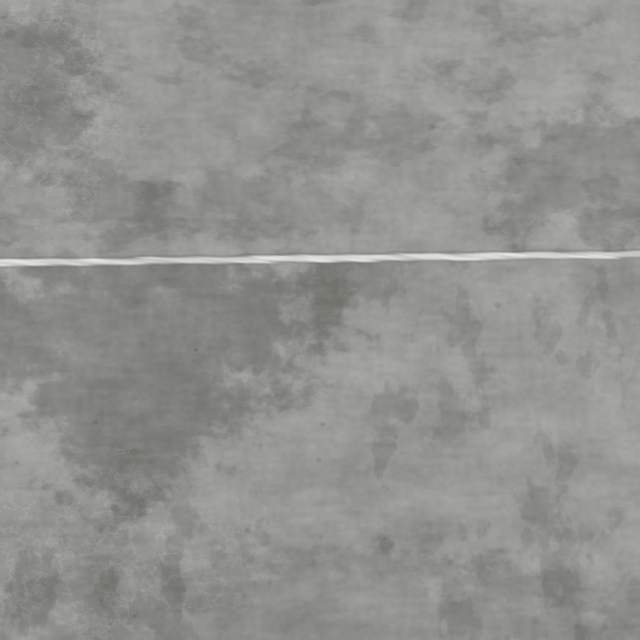
Reproduce this texture procedurally as a WebGL 1 fragment shader.

```glsl
precision highp float;
// Two mottled grey concrete slabs stacked with one slightly tilted pale grout line.
uniform vec2 u_resolution;

const vec3 SHADOW = vec3(0.445, 0.450, 0.428);
const vec3 HIGHLIGHT = vec3(0.688, 0.692, 0.682);
const vec3 GROUT = vec3(0.85, 0.86, 0.85);
const float GROUT_HALF = 0.0052;

vec2 hash2(vec2 p) {
  vec3 q = fract(p.xyx * vec3(0.1031, 0.1030, 0.0973));
  q += dot(q, q.yzx + 33.33);
  return fract((q.xx + q.yz) * q.zy);
}

// Smooth cellular noise: random cell values blended by distance to their points
float cellNoise(vec2 p) {
  vec2 cell = floor(p);
  vec2 f = fract(p);
  float total = 0.0;
  float weights = 0.0;
  for (int j = -1; j <= 1; j++) {
    for (int i = -1; i <= 1; i++) {
      vec2 g = vec2(float(i), float(j));
      vec2 h = hash2(cell + g + 40.0);
      vec2 d = g + 0.2 + 0.6 * h - f;
      float w = exp(-6.0 * dot(d, d));
      total += w * fract(h.x * 7.13 + h.y * 5.71);
      weights += w;
    }
  }
  return total / weights;
}

// Layered cellular noise, centred on zero
float mottle(vec2 p) {
  float sum = 0.0;
  float amp = 0.5;
  for (int i = 0; i < 5; i++) {
    sum += amp * (cellNoise(p) - 0.5);
    p = mat2(1.6, 1.2, -1.2, 1.6) * p + 5.3;
    amp *= 0.62;
  }
  return sum;
}

// Ragged elliptical stain, 1 inside and 0 outside
float stain(vec2 p, vec2 centre, vec2 radius, float ragged) {
  return 1.0 - smoothstep(0.7, 1.2, length((p - centre) / radius) + ragged);
}

// Sparse small dark pits, at most one per grid cell
float pits(vec2 p, float count, float density) {
  vec2 cell = floor(p * count);
  vec2 h = hash2(cell + 91.0);
  vec2 d = fract(p * count) - 0.3 - 0.4 * h;
  float radius = mix(0.06, 0.14, h.y);
  float chosen = step(1.0 - density, hash2(cell + 17.0).x);
  return chosen * (1.0 - smoothstep(radius * 0.2, radius, length(d * vec2(0.8, 1.0))));
}

// Thin pale ridges of scuffed plaster
float scuffs(vec2 p) {
  return smoothstep(0.35, 1.0, 1.0 - abs(mottle(p)) * 9.0);
}

// Brightness of the concrete from 0 to 1
float concrete(vec2 p, float lower) {
  vec2 q = p + lower * vec2(7.3, 3.1);
  float broad = mottle(q * vec2(4.0, 5.0));
  float fine = mottle(q * vec2(19.0, 24.0) + 9.0);
  float ragged = 0.65 * broad + 1.1 * fine;
  float tone = mix(0.65, 0.61, lower) + 0.46 * broad + 0.34 * fine;

  // Large damp stains
  float big = max(stain(p, vec2(0.19, 0.48), vec2(0.31, 0.17), ragged),
                  stain(p, vec2(0.19, 0.35), vec2(0.15, 0.13), ragged));
  tone -= 0.34 * lower * big;
  float corner = stain(p, vec2(0.02, 0.86), vec2(0.12, 0.13), ragged);
  float side = stain(p, vec2(0.95, 0.73), vec2(0.17, 0.13), ragged);
  float smear = stain(p, vec2(0.40, 0.68), vec2(0.17, 0.05), ragged);
  tone -= (1.0 - lower) * (0.28 * corner + 0.25 * side + 0.15 * smear);
  tone -= 0.16 * stain(p, vec2(0.5, 0.03), vec2(0.6, 0.10), ragged);

  // Small smudges, upright in the lower slab and flat in the upper one
  vec2 stretch = mix(vec2(9.0, 15.0), vec2(15.0, 10.0), lower);
  float smudge = smoothstep(0.06, 0.22, mottle(q * stretch + 31.0));
  tone -= 0.20 * smudge * (1.0 - 0.7 * lower * big);

  // Short trowel marks and grain
  tone += 0.11 * (cellNoise(q * vec2(24.0, 120.0)) - 0.5);
  tone += 0.06 * (cellNoise(q * vec2(110.0, 28.0)) - 0.5);
  tone += 0.08 * (cellNoise(q * vec2(130.0, 150.0) + 3.0) - 0.5);

  // Scuffed areas at the left
  float worn = max(stain(p, vec2(0.07, 0.84), vec2(0.14, 0.25), ragged),
                   stain(p, vec2(0.15, 0.13), vec2(0.24, 0.15), ragged));
  tone += 0.15 * worn * scuffs(q * vec2(20.0, 26.0));

  tone -= 0.28 * pits(q, 17.0, mix(0.02, 0.06, lower));
  return clamp(tone, 0.0, 1.0);
}

void main() {
  vec2 p = gl_FragCoord.xy / u_resolution;
  float pixel = 1.0 / u_resolution.y;

  // Signed height above the tilted, slightly uneven joint
  float wobble = 0.0005 * sin(p.x * 31.0) + 0.0004 * sin(p.x * 83.0 + 1.0);
  float height = p.y - mix(0.589, 0.603, p.x) - wobble;
  float lower = step(height, 0.0);
  vec3 colour = mix(SHADOW, HIGHLIGHT, concrete(p, lower));

  // Shaded slab edges, then the grout with worn brightness and a ragged rim
  float wear = cellNoise(vec2(p.x * 34.0 + height * 160.0, height * 110.0));
  float gap = abs(height) - GROUT_HALF * mix(0.8, 1.15, wear);
  colour *= 1.0 - mix(0.16, 0.09, lower) * (1.0 - smoothstep(0.0, 0.006, gap));
  float edge = 0.0014 + pixel;
  vec3 grout = GROUT * mix(0.88, 1.05, wear);
  colour = mix(colour, grout, 1.0 - smoothstep(-edge, edge, gap));

  gl_FragColor = vec4(colour, 1.0);
}
```
